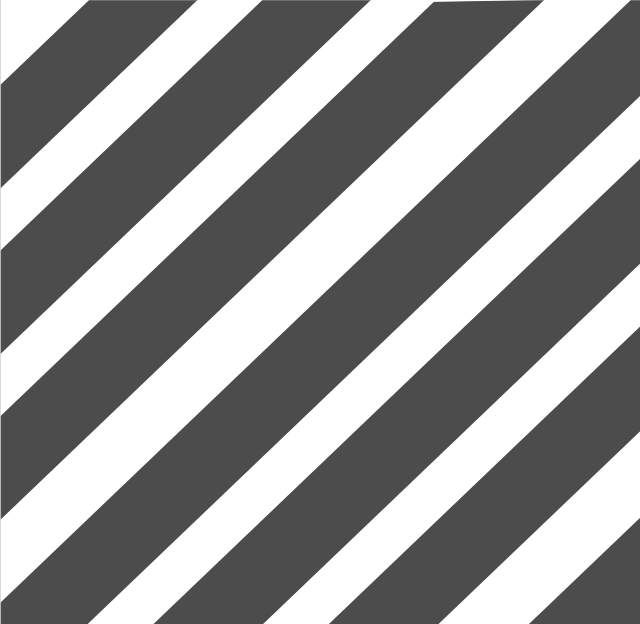
This pattern is drawn by a Shadertoy shader. Its source:

```glsl
// Diagonal dark grey bars on white, set in groups of three with a wider gap between groups.

const vec3 PAPER = vec3(1.0);
const vec3 INK = vec3(0.30);
const vec3 RIM = vec3(0.82);

const float SLANT = 1.02;         // downward run added to the horizontal position
const float FIRST_EDGE = 0.1393;  // where the first bar meets the top side
const int GROUPS = 3;
const int BARS_PER_GROUP = 3;

// Smooth coverage of the region where the signed distance is negative
float coverage(float dist, float pixel) {
    return 1.0 - smoothstep(-0.6 * pixel, 0.6 * pixel, dist);
}

// Signed distance to a band along one axis
float bandDistance(float position, float start, float width) {
    return abs(position - start - 0.5 * width) - 0.5 * width;
}

// All bars; spacing and width grow slightly from group to group
float barDistance(float position) {
    float nearest = 1.0;
    for (int group = 0; group < GROUPS; group++) {
        float g = float(group);
        float groupStart = FIRST_EDGE + g * (0.8392 + 0.0072 * g);
        float pitch = 0.2708 + 0.0033 * g;
        float width = 0.1693 + 0.0020 * g;
        for (int bar = 0; bar < BARS_PER_GROUP; bar++) {
            float start = groupStart + float(bar) * pitch;
            nearest = min(nearest, bandDistance(position, start, width));
        }
    }
    return nearest;
}

// Thin wedge of paper where the third bar is cut short of the top side
float wedgeDistance(vec2 fromTopLeft) {
    float taper = 1.0 - clamp((fromTopLeft.x - 0.675) / 0.177, 0.0, 1.0);
    return max(fromTopLeft.y - 0.003 * taper, 0.675 - fromTopLeft.x);
}

// Fraction of a pixel row or column filled by a hairline at a side
float hairline(float fromSide, float width, float pixel) {
    return clamp((width - fromSide) / pixel + 0.5, 0.0, 1.0);
}

void mainImage(out vec4 fragColor, in vec2 fragCoord) {
    vec2 uv = fragCoord / iResolution.xy;
    vec2 pixel = 1.0 / iResolution.xy;
    vec2 fromTopLeft = vec2(uv.x, 1.0 - uv.y);

    // Slanted coordinate and its change across one pixel
    float position = fromTopLeft.x + SLANT * fromTopLeft.y;
    float slantPixel = length(vec2(pixel.x, SLANT * pixel.y));

    // Bars, with the wedge cut out
    float ink = coverage(barDistance(position), slantPixel);
    ink *= 1.0 - coverage(wedgeDistance(fromTopLeft), pixel.y);
    vec3 color = mix(PAPER, INK, ink);

    // Faint pale rim on the left and top sides
    float leftRim = hairline(fromTopLeft.x, 0.0016, pixel.x);
    float topRim = hairline(fromTopLeft.y, 0.0010, pixel.y);
    color = mix(color, RIM, 0.8 * leftRim);
    color = mix(color, RIM, 0.4 * topRim * ink);

    fragColor = vec4(color, 1.0);
}
```
